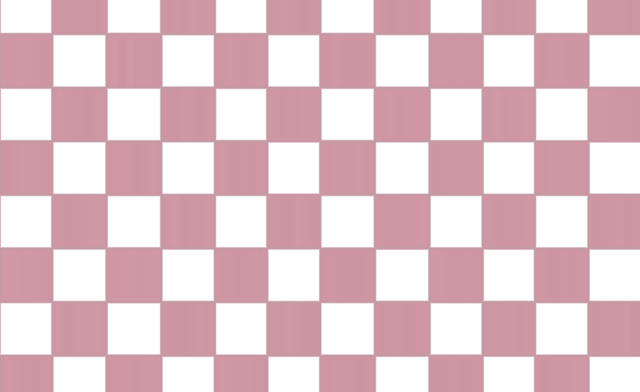
This pattern is drawn by a WebGL 1 fragment shader. Its source:

```glsl
precision highp float;

uniform vec2 u_resolution;

const vec3 PINK = vec3(0.81, 0.59, 0.64);
const vec3 RIM = vec3(0.77, 0.60, 0.64);
const vec3 WHITE = vec3(1.0);

const float COLUMNS = 11.94;              // cells across the canvas width
const vec2 GRID_OFFSET = vec2(0.005, 0.322);
const float INSET = 0.022;                // white squares shrink by this, in cells
const float INSET_JITTER = 0.004;
const float SOFTNESS = 0.02;              // half width of the blurred edge
const float RIM_END = 0.047;              // outer reach of the greyer rim
const float DRIFT = 0.019;                // unevenness of the column widths
const float DRIFT_PERIOD = 4.75;
const float DRIFT_PEAK = 3.5;
const float STREAKS_PER_CELL = 7.0;
const float STREAK_STRENGTH = 0.012;

float hash(vec2 p) {
  vec3 q = fract(vec3(p.xyx) * 0.1031);
  q += dot(q, q.yzx + 33.33);
  return fract((q.x + q.y) * q.z);
}

// Faint vertical streaks, separate for each row of cells
float streak(float x, float row) {
  float i = floor(x);
  float blend = smoothstep(0.0, 1.0, x - i);
  return mix(hash(vec2(i, row)), hash(vec2(i + 1.0, row)), blend) - 0.5;
}

// Signed distance to the white squares: negative inside them
float whiteDistance(vec2 grid) {
  vec2 cell = floor(grid);
  vec2 fromCentre = abs(grid - cell - 0.5);
  float toBorder = 0.5 - max(fromCentre.x, fromCentre.y);
  float isWhite = mod(cell.x + cell.y, 2.0);
  float jitter = INSET_JITTER * (hash(cell + 7.0) - 0.5) * isWhite;
  return INSET + jitter + toBorder * (1.0 - 2.0 * isWhite);
}

void main() {
  vec2 grid = gl_FragCoord.xy / u_resolution.x * COLUMNS + GRID_OFFSET;
  float pixel = COLUMNS / u_resolution.x;

  // Slightly uneven columns
  grid.x -= DRIFT * cos(6.2832 * (grid.x - DRIFT_PEAK) / DRIFT_PERIOD);

  float d = whiteDistance(grid);
  float soft = max(SOFTNESS, 0.7 * pixel);

  // Pink body with streaks and a greyer rim
  vec3 color = PINK + STREAK_STRENGTH * streak(grid.x * STREAKS_PER_CELL, floor(grid.y));
  float rim = 1.0 - smoothstep(RIM_END - 0.5 * pixel, RIM_END + 0.5 * pixel, d);
  color = mix(color, RIM, rim);

  // White squares on top
  color = mix(WHITE, color, smoothstep(-soft, soft, d));
  gl_FragColor = vec4(color, 1.0);
}
```
